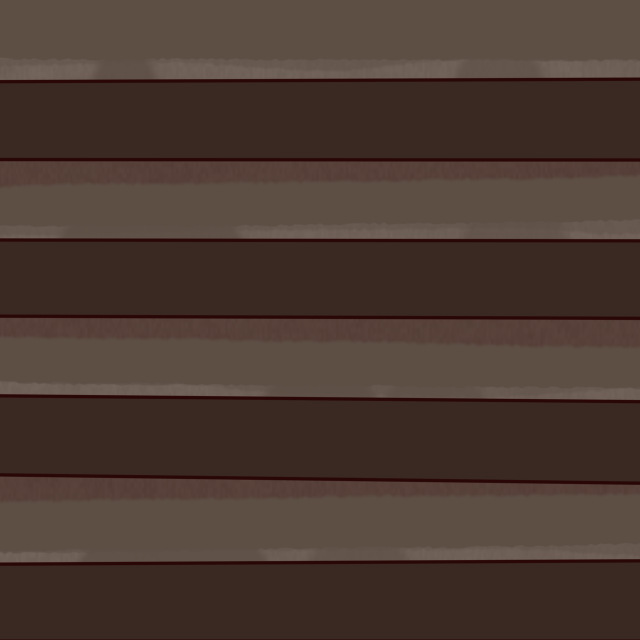
A Shadertoy shader for this pattern:

```glsl
// Four pairs of light and dark horizontal boards divided by thin, slightly tilted lines.
// Boards are layered from top to bottom; each light board gets a brushed shadow
// under its upper line and a broken, grainy highlight above its lower line.

const int EDGES = 8;
const float SPACING = 0.125;
const float LINE_HALF = 0.0026;
const float FRAY = 0.0035;
const float GRAIN = 0.022;
const float GAP_FADE = 0.82;
const vec3 LIGHT = vec3(0.363, 0.308, 0.268);
const vec3 DARK = vec3(0.227, 0.161, 0.133);
const vec3 LINE = vec3(0.160, 0.028, 0.025);
const vec3 SHADOW = vec3(0.338, 0.249, 0.220);
const vec3 HIGHLIGHT = vec3(0.437, 0.380, 0.345);

// Left and right offsets of each edge from its even spacing
const vec2 TILT[EDGES] = vec2[](
    vec2(0.0026, -0.0013), vec2(-0.0007, 0.0), vec2(0.0, 0.0013), vec2(-0.006, -0.0026),
    vec2(-0.0065, 0.0026), vec2(-0.008, 0.005), vec2(0.0065, 0.0013), vec2(0.0018));

// Left and right thickness of the brushed strip at each edge
const vec2 STRIP[EDGES] = vec2[](
    vec2(0.035, 0.029), vec2(0.041, 0.026), vec2(0.020, 0.031), vec2(0.030, 0.045),
    vec2(0.020, 0.020), vec2(0.042, 0.016), vec2(0.017, 0.027), vec2(0.0));

// Two worn gaps per highlight: centre, half width, centre, half width
const vec4 GAPS[4] = vec4[](
    vec4(0.195, 0.052, 0.78, 0.07), vec4(0.235, 0.145, 0.805, 0.085),
    vec4(0.50, 0.09, 0.68, 0.08), vec4(0.27, 0.15, 0.56, 0.08));

float hash(ivec2 p) {
    uint h = uint(p.x) * 1597334677u ^ uint(p.y) * 3812015801u;
    h = (h ^ (h >> 16)) * 2246822519u;
    h = (h ^ (h >> 13)) * 3266489917u;
    return float((h ^ (h >> 16)) >> 8) / 16777216.0;
}

float noise(vec2 p) {
    ivec2 i = ivec2(floor(p));
    vec2 f = fract(p);
    f = f * f * (3.0 - 2.0 * f);
    return mix(mix(hash(i), hash(i + ivec2(1, 0)), f.x),
               mix(hash(i + ivec2(0, 1)), hash(i + ivec2(1, 1)), f.x), f.y);
}

// Soft brush coverage: full near the edge, ending raggedly at the given thickness
float brush(float depth, float thickness, float x, float seed, float softness) {
    float ragged = noise(vec2(x * 130.0, seed * 7.0)) - 0.5;
    float sway = noise(vec2(x * 7.0, seed * 13.0)) - 0.5;
    float limit = thickness + FRAY * (ragged + sway);
    return step(0.0, depth) * (1.0 - smoothstep(limit - softness, limit + softness, depth));
}

// Worn gap with sides that flare toward the edge
float gap(float x, vec2 span, float height) {
    float d = abs(x - span.x) - span.y + 0.014 * height;
    return 1.0 - smoothstep(-0.012, 0.012, d);
}

void mainImage(out vec4 fragColor, in vec2 fragCoord) {
    vec2 uv = fragCoord / iResolution.xy;
    float x = uv.x;
    float y = 1.0 - uv.y;
    float aa = 0.75 / iResolution.y;

    // Woven grain with mostly vertical threads, and broad paint blotches
    float weave = noise(uv * vec2(260.0, 120.0)) - 0.5;
    float blotch = noise(uv * vec2(18.0, 45.0));
    vec3 color = LIGHT;

    for (int i = 0; i < EDGES; i++) {
        float seed = float(i) + 1.0;
        float edge = seed * SPACING + mix(TILT[i].x, TILT[i].y, x);
        float thickness = mix(STRIP[i].x, STRIP[i].y, x);
        float below = smoothstep(-aa, aa, y - edge);

        if (i % 2 == 0) {
            // Highlight: a thin glaze, a brighter wedge along the base, and worn gaps
            float depth = edge - y;
            float height = clamp(depth / max(thickness, 0.001), 0.0, 1.0);
            float wedge = thickness * (0.2 + 0.9 * noise(vec2(x * 4.0, seed * 5.0)));
            float paint = 0.55 * brush(depth, thickness, x, seed, 0.0016)
                        + 0.40 * brush(depth, wedge, x, seed + 20.0, 0.003);
            vec4 worn = GAPS[i / 2];
            float wear = max(gap(x, worn.xy, height), 0.75 * gap(x, worn.zw, height));
            paint *= (1.0 - GAP_FADE * wear) * (0.85 + 0.3 * blotch);
            color = mix(color, HIGHLIGHT + GRAIN * weave, paint);
            color = mix(color, DARK, below);
        } else {
            // Shadow: a muted red wash with a softer lower margin
            color = mix(color, LIGHT, below);
            float wash = brush(y - edge, thickness, x, seed, 0.004);
            wash *= 0.82 + 0.22 * blotch;
            color = mix(color, SHADOW + GRAIN * weave, wash);
        }

        // Dividing line
        float stroke = 1.0 - smoothstep(-aa, aa, abs(y - edge) - LINE_HALF);
        color = mix(color, LINE, stroke);
    }
    fragColor = vec4(color, 1.0);
}
```
